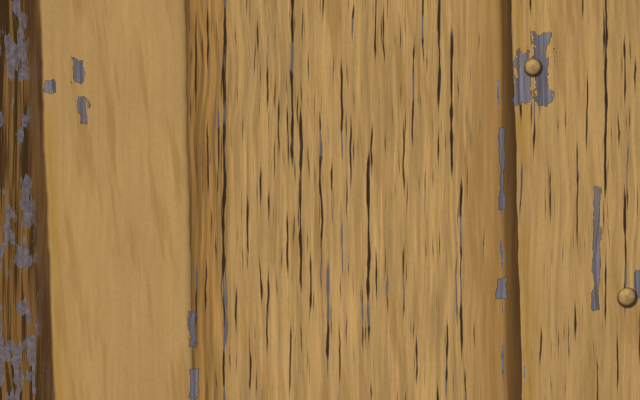
Give the GLSL for this texture, as a Shadertoy shader.

```glsl
const vec3 PAINT = vec3(0.690, 0.548, 0.342);
const vec3 WORN = vec3(0.560, 0.408, 0.215);
const vec3 SHADE = vec3(0.370, 0.262, 0.155);
const vec3 DEEP = vec3(0.160, 0.125, 0.105);
const vec3 BARE = vec3(0.400, 0.390, 0.440);
const vec3 OCHRE = vec3(0.600, 0.450, 0.180);
const float BEND = 0.010;

// Long cracks: x, bottom, top, half width
const int CRACKS = 11;
const vec4 CRACK[CRACKS] = vec4[](
    vec4(0.560, -0.2, 1.2, 0.0042), vec4(0.729, 0.56, 1.2, 0.0040),
    vec4(0.752, 0.25, 0.76, 0.0032), vec4(0.921, 0.12, 0.65, 0.0034),
    vec4(0.803, 0.36, 0.70, 0.0026), vec4(0.819, 0.03, 0.38, 0.0034),
    vec4(1.098, 0.70, 1.2, 0.0038), vec4(1.128, 0.53, 0.96, 0.0034),
    vec4(1.152, 0.08, 0.58, 0.0024), vec4(1.514, 0.48, 1.2, 0.0030),
    vec4(1.562, 0.18, 0.56, 0.0030));

// Flaked patches: centre, half size
const int CHIPS = 11;
const vec4 CHIP[CHIPS] = vec4[](
    vec4(1.306, 0.808, 0.020, 0.068), vec4(1.356, 0.829, 0.021, 0.086),
    vec4(1.491, 0.380, 0.008, 0.155), vec4(0.198, 0.823, 0.014, 0.030),
    vec4(0.208, 0.723, 0.012, 0.034), vec4(0.125, 0.788, 0.014, 0.014),
    vec4(0.481, 0.177, 0.008, 0.045), vec4(0.485, 0.030, 0.010, 0.045),
    vec4(1.254, 0.279, 0.011, 0.024), vec4(1.255, 0.580, 0.006, 0.100),
    vec4(1.598, 0.290, 0.012, 0.034));

float hash(vec2 p) {
    vec3 q = fract(vec3(p.xyx) * 0.1031);
    q += dot(q, q.yzx + 33.33);
    return fract((q.x + q.y) * q.z);
}

float noise(vec2 p) {
    vec2 i = floor(p), f = fract(p);
    f = f * f * (3.0 - 2.0 * f);
    return mix(mix(hash(i), hash(i + vec2(1, 0)), f.x),
               mix(hash(i + vec2(0, 1)), hash(i + 1.0), f.x), f.y);
}

float fbm(vec2 p) {
    float sum = 0.0, amp = 0.5;
    for (int i = 0; i < 4; i++) {
        sum += amp * noise(p);
        p = p * 2.03 + 17.0;
        amp *= 0.5;
    }
    return sum;
}

float below(float d, float soft) { return 1.0 - smoothstep(-soft, soft, d); }

float crack(vec2 p, vec4 c, float px) {
    float bend = BEND * (fbm(vec2(p.y * 11.0, c.x * 91.0)) - 0.5);
    float taper = smoothstep(c.y, c.y + 0.06, p.y) * (1.0 - smoothstep(c.z - 0.06, c.z, p.y));
    float width = c.w * taper * (0.3 + noise(vec2(p.y * 32.0, c.x * 53.0)));
    return taper * below(abs(p.x - c.x + bend) - width, px);
}

// One random crack in each cell of a staggered grid
float crackField(vec2 p, vec2 cells, float chance, float width, float px) {
    float column = floor(p.x * cells.x);
    float shift = hash(vec2(column, cells.y)) * 7.0;
    float row = floor(p.y * cells.y + shift);
    vec2 id = vec2(column, row);
    float x = (column + 0.25 + 0.5 * hash(id + 3.1)) / cells.x;
    float y0 = (row - shift + 0.4 * hash(id + 8.7)) / cells.y;
    float y1 = (row - shift + 0.6 + 0.4 * hash(id + 5.3)) / cells.y;
    return step(hash(id + 1.9), chance) * crack(p, vec4(x, y0, y1, width), px);
}

void nail(inout vec3 col, vec2 q, float r, float px) {
    col = mix(col, DEEP, 0.85 * below(length(q + vec2(-0.002, 0.003)) - r * 1.15, px * 1.5));
    float light = 0.94 + 0.22 * dot(q, vec2(-0.5, 0.8)) / r;
    light -= 0.25 * smoothstep(0.65, 1.0, length(q) / r);
    light *= 0.85 + 0.3 * fbm(q * 110.0);
    col = mix(col, PAINT * light, below(length(q) - r, px));
}

void mainImage(out vec4 fragColor, in vec2 fragCoord) {
    float px = 1.0 / iResolution.y;
    vec2 p = fragCoord * px;
    float rough = 0.008 * (fbm(vec2(p.y * 14.0, 3.0)) - 0.5);
    float leftEdge = 0.137 - 0.038 * p.y + rough;
    float seam = 0.485 - 0.023 * p.y + rough;
    float grooveL = 1.264 - 0.018 * p.y + rough;
    float grooveR = 1.306 - 0.027 * p.y - rough;
    float grain = fbm(vec2(p.x * 130.0 + 2.0 * noise(p * 6.0), p.y * 5.0));
    float mottled = fbm(p * vec2(9.0, 4.0));
    float fine = fbm(p * 140.0);

    float middle = smoothstep(seam - px, seam + px, p.x) * (1.0 - smoothstep(grooveL - px, grooveL + px, p.x));
    float right = smoothstep(grooveR - px, grooveR + px, p.x);
    float strip = below(p.x - leftEdge, px * 2.0);
    float groove = smoothstep(grooveL - 0.008, grooveL + 0.008, p.x) * (1.0 - right);

    // Painted boards and their grain
    vec3 col = PAINT * (0.94 + 0.10 * mottled + 0.06 * (fine - 0.5));
    col *= 1.0 + (0.08 + 0.28 * middle + 0.18 * right) * (grain - 0.48);
    float streak = smoothstep(0.52, 0.75, fbm(vec2(p.x * 45.0 + p.y * 5.0, p.y * 5.0)));
    col = mix(col, WORN, 0.35 * streak);
    float wornSide = middle * (1.0 - smoothstep(0.50, 0.61, p.x));
    col = mix(col, WORN * (0.65 + 0.7 * grain), 0.85 * wornSide);
    col = mix(col, WORN, 0.55 * middle * smoothstep(1.13, 1.26, p.x));
    float rim = exp(-abs(p.x - leftEdge - 0.012) * 65.0) + right * exp(-abs(p.x - grooveR - 0.015) * 60.0);
    col = mix(col, OCHRE, 0.55 * min(rim, 1.0) * smoothstep(0.25, 0.65, mottled));
    col *= 1.0 - 0.35 * exp(-abs(p.x - seam) * 170.0);

    // Cracks, fine and long
    float dense = middle * (1.0 - 0.75 * smoothstep(1.02, 1.22, p.x));
    float lines = crackField(p, vec2(38.0, 3.2), 0.75 * dense + 0.45 * right, 0.0021, px);
    lines = max(lines, 0.75 * crackField(p + 0.37, vec2(61.0, 6.0), 0.65 * dense + 0.35 * right, 0.0014, px));
    lines = max(lines, 0.5 * crackField(p + 2.1, vec2(85.0, 9.0), 0.55 * dense + 0.4 * right, 0.0010, px));
    for (int i = 0; i < CRACKS; i++) lines = max(lines, crack(p, CRACK[i], px));
    float blue = smoothstep(0.57, 0.72, noise(vec2(p.x * 35.0, p.y * 14.0)));
    col = mix(col, mix(DEEP, BARE, 0.8 * blue), 0.88 * lines);

    // Weathered strip and the two shadowed edges
    vec3 old = mix(SHADE * 0.65, WORN * 0.88, smoothstep(0.28, 0.72, grain));
    float flakes = smoothstep(0.54, 0.60, fbm(p * vec2(48.0, 17.0)) + 0.12 * (grain - 0.5));
    old = mix(old, BARE * (0.75 + 0.5 * fine), 0.75 * flakes);
    float bevel = smoothstep(leftEdge - 0.045, leftEdge - 0.025, p.x);
    old = mix(old, SHADE * (0.7 + 0.5 * grain), 0.85 * bevel);
    col = mix(col, old, strip);
    float depth = clamp((p.x - grooveL) / (grooveR - grooveL), 0.0, 1.0);
    col = mix(col, mix(WORN * 0.82, SHADE * 0.82, depth) * (0.85 + 0.3 * grain), groove);
    float edgeFlakes = exp(-abs(p.x - grooveL + 0.004) * 140.0) + 0.8 * exp(-abs(p.x - grooveR - 0.006) * 140.0) * (1.0 - p.y);
    col = mix(col, BARE * (0.8 + 0.5 * fine), smoothstep(0.52, 0.60, edgeFlakes * fbm(p * vec2(40.0, 26.0) + 9.0) * 1.25));

    // Flaked patches with dark rims
    for (int i = 0; i < CHIPS; i++) {
        vec4 c = CHIP[i];
        vec2 q = abs(p - c.xy) - c.zw;
        float d = max(q.x, q.y) + 2.2 * c.z * (fbm(p * vec2(75.0, 38.0)) - 0.42);
        col = mix(col, DEEP, 0.55 * below(abs(d) - 0.0012, px));
        col = mix(col, BARE * (0.55 + 0.9 * grain), 0.9 * below(d, px));
    }

    nail(col, p - vec2(1.332, 0.833), 0.020, px);
    nail(col, p - vec2(1.567, 0.258), 0.022, px);
    fragColor = vec4(clamp(col, 0.0, 1.0), 1.0);
}
```
